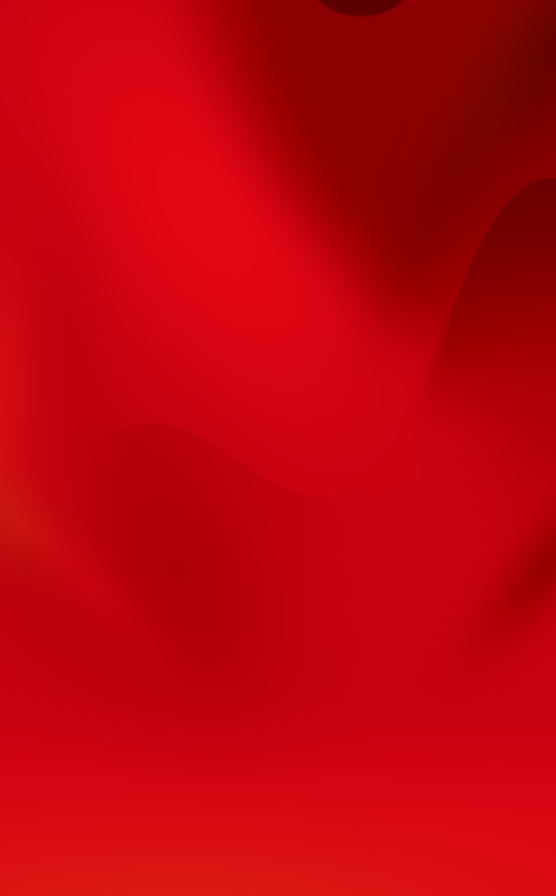
Reproduce this background procedurally as a Shadertoy shader.

```glsl
// Folded red silk: soft diagonal light over deep crimson, with a few crisp folds.
// One red level is built from rotated gaussian spots and curved fold edges,
// then mapped to a crimson ramp and warmed with orange near the light.

#define WIDTH 0.622       // canvas width in units of its height
#define BASE_RED 0.772    // level of the plain cloth
#define LIGHT_RED 0.895   // level of the lit diagonal
#define DEEP_RED 0.545    // level of the upper shade
#define FOLD_RED 0.42     // darkest level inside the right fold
#define EDGE_BLUR 0.0025  // softness of crisp fold edges

// Gaussian spot stretched along an axis; radii are along and across it.
float spot(vec2 p, vec2 center, vec2 axis, vec2 radii) {
    vec2 d = p - center;
    vec2 a = normalize(axis);
    vec2 q = vec2(dot(d, a), dot(d, vec2(-a.y, a.x))) / radii;
    return exp(-dot(q, q));
}

// Cloth without crisp folds: broad light and the upper right shade.
float clothLevel(vec2 p) {
    float red = BASE_RED + 0.085 * smoothstep(0.76, 0.94, p.y);
    red = mix(red, LIGHT_RED, spot(p, vec2(0.23, 0.24), vec2(0.58, 0.81), vec2(0.27, 0.13)));
    red = mix(red, 0.735, 0.7 * spot(p, vec2(0.07, 0.38), vec2(0.15, 1.0), vec2(0.18, 0.05)));
    red = mix(red, 0.85, 0.8 * spot(p, vec2(-0.01, 0.44), vec2(0.0, 1.0), vec2(0.16, 0.045)));

    float shadeEdge = 0.22 + 0.24 * p.y + 0.9 * p.y * p.y;
    float shade = smoothstep(-0.06, 0.10, p.x - shadeEdge);
    shade *= 1.0 - smoothstep(0.20, 0.53, p.y);
    red = mix(red, DEEP_RED, shade);

    // Creases in the upper right corner
    red = mix(red, 0.46, 0.7 * spot(p, vec2(0.51, 0.19), vec2(-0.5, 1.0), vec2(0.14, 0.04)));
    red = mix(red, 0.37, 0.85 * spot(p, vec2(0.625, 0.05), vec2(-0.5, 1.0), vec2(0.12, 0.055)));
    return red;
}

// Dark fold rising to a rounded crest at the right border.
float rightFold(vec2 p, float red) {
    float offset = 0.615 - p.x;
    float crest = 0.199 + 12.3 * offset * offset;
    float dist = (p.y - crest) / sqrt(1.0 + 605.0 * offset * offset);
    float blur = mix(EDGE_BLUR, 0.02, smoothstep(0.32, 0.48, p.y));
    float mask = smoothstep(-blur, blur, dist);
    mask *= 1.0 - smoothstep(0.36, 0.54, p.y);
    float inner = mix(FOLD_RED, BASE_RED, smoothstep(0.19, 0.56, p.y));
    red = mix(red, inner, mask);
    return mix(red, 0.66, 0.6 * spot(p, vec2(0.63, 0.46), vec2(0.0, 1.0), vec2(0.11, 0.09)));
}

// Wavy fold across the middle, with its shadow falling below.
float middleFold(vec2 p, float red) {
    float wave = 0.5135 - 0.04 * cos(16.4 * (p.x - 0.169));
    float below = p.y - wave;
    float mask = smoothstep(-EDGE_BLUR, EDGE_BLUR, below);
    mask *= smoothstep(0.07, 0.17, p.x) * (1.0 - smoothstep(0.34, 0.42, p.x));
    mask *= exp(-max(below, 0.0) * 9.0);
    red -= mask * mix(0.05, 0.035, smoothstep(0.15, 0.35, p.x));
    return mix(red, 0.665, 0.85 * spot(p, vec2(0.20, 0.64), vec2(0.45, 1.0), vec2(0.15, 0.085)));
}

// Diagonal streak at the lower left and soft shadow at the lower right.
float lowerFolds(vec2 p, float red) {
    red = mix(red, 0.725, 0.8 * spot(p, vec2(0.05, 0.68), vec2(0.7, 0.6), vec2(0.15, 0.06)));
    red = mix(red, 0.80, 0.65 * spot(p, vec2(0.06, 0.61), vec2(0.72, 0.72), vec2(0.13, 0.022)));
    red = mix(red, 0.56, 0.85 * spot(p, vec2(0.62, 0.622), vec2(-0.65, 0.8), vec2(0.105, 0.034)));
    return red;
}

void mainImage(out vec4 fragColor, in vec2 fragCoord) {
    // Height units measured down from the top left corner
    vec2 uv = fragCoord / iResolution.xy;
    vec2 p = vec2(uv.x * WIDTH, 1.0 - uv.y);

    float red = clothLevel(p);
    red = rightFold(p, red);
    red = middleFold(p, red);
    red = lowerFolds(p, red);

    // Rounded dark lobe cut by the top border
    vec2 lobeRadii = vec2(0.055, 0.038);
    float lobe = (length((p - vec2(0.404, -0.02)) / lobeRadii) - 1.0) * lobeRadii.y;
    red = mix(red, 0.36, 1.0 - smoothstep(-EDGE_BLUR, EDGE_BLUR, lobe));

    // Crimson ramp, then warm glints
    vec3 color = vec3(red, 0.02 * smoothstep(0.70, 0.87, red), 0.07 * smoothstep(0.58, 0.86, red));
    float warmth = spot(p, vec2(0.20, 1.02), vec2(1.0, 0.0), vec2(0.38, 0.09));
    warmth += 0.8 * spot(p, vec2(0.0, 0.57), vec2(0.7, 0.7), vec2(0.08, 0.04));
    warmth += 0.35 * spot(p, vec2(0.0, 0.43), vec2(0.0, 1.0), vec2(0.12, 0.04));
    warmth += 0.25 * spot(p, vec2(0.56, 0.08), vec2(-0.5, 1.0), vec2(0.14, 0.05));
    color.g += 0.085 * warmth;

    fragColor = vec4(color, 1.0);
}
```
